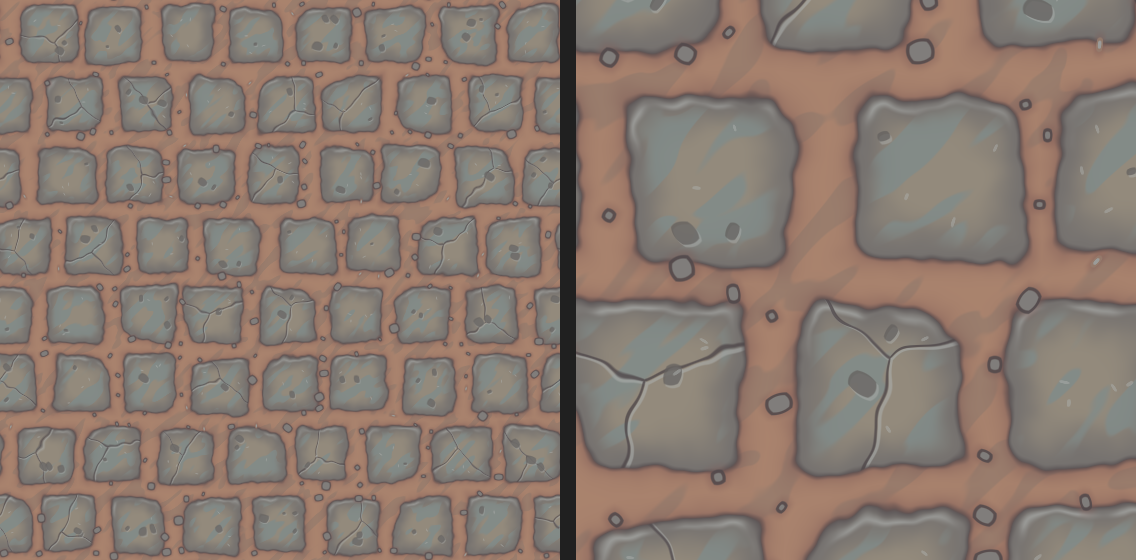
Left, the full canvas; right, a detail of the centre.
This texture is drawn by a Shadertoy shader. Its source:

```glsl
// Worn paving: eight by eight chipped stones set in clay, in unevenly shifted rows.
// Each stone is a tapered box with a cut corner; periodic gradient noise roughens
// edges and paints strokes, while hashes place cracks, pits and pebbles.
const float GRID = 8.0;
const float ROW_SHIFT[8] = float[8](0.52, 0.12, 0.62, 0.58, 0.85, 0.42, 0.55, 0.15);
const vec3 CLAY = vec3(0.665, 0.515, 0.43);
const vec3 DUST = vec3(0.585, 0.485, 0.425);
const vec3 RED_SHADE = vec3(0.50, 0.36, 0.34);
const vec3 OUTLINE = vec3(0.31, 0.28, 0.29);
const vec3 STONE_RIM = vec3(0.46, 0.445, 0.435);
const vec3 STONE_TAN = vec3(0.575, 0.54, 0.485);
const vec3 STONE_TEAL = vec3(0.50, 0.545, 0.54);
const vec3 GLINT = vec3(0.67, 0.68, 0.67);

struct Stone { float d; vec2 local; vec2 id; };

vec2 hash2(vec2 p) {
  vec3 a = fract(p.xyx * vec3(0.1031, 0.1030, 0.0973));
  a += dot(a, a.yzx + 33.33);
  return fract((a.xx + a.yz) * a.zy);
}
float slope(vec2 cell, vec2 f, vec2 o, vec2 period) {
  return dot(hash2(mod(cell + o, period) + 7.0) * 2.0 - 1.0, f - o);
}
// Gradient noise that wraps after "period" lattice cells
float noise(vec2 p, vec2 period) {
  vec2 c = floor(p), f = p - c, u = f * f * (3.0 - 2.0 * f);
  float low = mix(slope(c, f, vec2(0), period), slope(c, f, vec2(1, 0), period), u.x);
  float high = mix(slope(c, f, vec2(0, 1), period), slope(c, f, vec2(1), period), u.x);
  return mix(low, high, u.y);
}
float grainAt(vec2 p, float scale) { return noise(p * scale, vec2(GRID * scale)); }
// Diagonal brush marks
float strokes(vec2 p) {
  vec2 w = p + 0.3 * grainAt(p, 2.0);
  vec2 u = vec2(w.x - w.y, w.x + w.y) * vec2(4.0, 1.5);
  return noise(u, vec2(32, 12)) + 0.6 * noise(u * 2.0 + 5.0, vec2(64, 24));
}
float smoothMax(float a, float b, float k) {
  float h = max(k - abs(a - b), 0.0) / k;
  return max(a, b) + h * h * k * 0.25;
}
vec2 rotate(vec2 v, float a) {
  return vec2(cos(a) * v.x + sin(a) * v.y, cos(a) * v.y - sin(a) * v.x);
}
// Squarish oval of radius r
float blob(vec2 v, float r, float angle, float squash) {
  v = abs(rotate(v, angle)) * vec2(1.0, squash);
  return mix(length(v), max(v.x, v.y), 0.35) - r;
}
float fill(float d, float soft) { return 1.0 - smoothstep(-soft, soft, d); }

Stone stoneAt(vec2 p, vec2 cell) {
  vec2 id = mod(cell, GRID), side = hash2(id + 71.0), cut = hash2(id + 97.0);
  vec2 q = p - cell - 0.5 - vec2(ROW_SHIFT[int(id.y)], 0);
  q -= (hash2(id + 11.0) - 0.5) * vec2(0.11, 0.06);
  vec2 halfSize = vec2(0.355, 0.385) + hash2(id + 31.0) * vec2(0.065, 0.03);
  vec2 e = abs(q) - halfSize - (hash2(id + 53.0) - 0.5) * 0.15 * q.yx;
  vec2 dir = normalize(sign(side - vec2(0.5, 0.4)) * vec2(1.0, 0.6 + cut.x));
  float chip = dot(q, dir) - 0.42 - 0.12 * cut.y;
  return Stone(smoothMax(smoothMax(e.x, e.y, 0.12), chip, 0.18), q, id);
}
Stone nearestStone(vec2 p) {
  Stone best = Stone(9.0, vec2(0), vec2(0));
  for (int n = 0; n < 9; n++) {
    float row = floor(p.y) + float(n / 3 - 1);
    float col = floor(p.x - ROW_SHIFT[int(mod(row, GRID))]) + float(n % 3 - 1);
    Stone s = stoneAt(p, vec2(col, row));
    if (s.d < best.d) best = s;
  }
  return best;
}
// Distance to three cracks that leave one joint
float cracks(vec2 q, vec2 id) {
  vec2 r = hash2(id + 131.0);
  float d = 1.0;
  for (float k = 0.0; k < 3.0; k++) {
    vec2 v = rotate(q - (r - 0.5) * 0.3, r.x * 6.283 + 2.1 * k + hash2(id + k * 17.0).x);
    d = min(d, length(vec2(min(v.x, 0.0), v.y)));
  }
  return d;
}
vec3 paintStone(Stone s, vec2 p, float brush, float px) {
  float depth = -s.d, grain = grainAt(p, 5.0);
  vec3 col = mix(STONE_RIM, STONE_TAN, smoothstep(0.0, 0.24, depth + 0.05 * grain));
  col = mix(col, STONE_TEAL, 0.8 * smoothstep(0.03, 0.13, brush) * smoothstep(0.03, 0.15, depth));
  // Lit upper edge
  float top = smoothstep(0.12, 0.36, s.local.y - 0.15 * s.local.x) * smoothstep(-0.3, 0.2, grain);
  col = mix(col, GLINT, 0.65 * top * fill(abs(depth - 0.04) - 0.012, 0.01 + px));
  // Cracks with a pale lip
  if (hash2(s.id + 151.0).x < 0.38) {
    vec2 q = s.local + 0.07 * vec2(grain, grainAt(p, 7.0));
    col = mix(col, GLINT, 0.6 * fill(cracks(q + vec2(-0.012, 0.016), s.id) - 0.008, px));
    col = mix(col, OUTLINE, 0.8 * fill(cracks(q, s.id) - 0.006 - 0.012 * max(grain, 0.0), px));
  }
  // Pits and pale nicks
  for (float k = 0.0; k < 4.0; k++) {
    vec2 b = hash2(s.id + 211.0 + 9.0 * k);
    vec2 v = s.local - (hash2(s.id + 171.0 + 13.0 * k) - 0.5) * 0.55;
    float pit = step(b.x, 0.4), r = mix(0.02, 0.025 + 0.05 * b.y, pit), squash = mix(2.5, 1.3, pit);
    col = mix(col, GLINT, 0.5 * fill(blob(v + vec2(-0.01, 0.014), r, b.y * 3.0, squash), px));
    col = mix(col, STONE_RIM * 0.85, 0.75 * pit * fill(blob(v, r, b.y * 3.0, squash), px));
  }
  return col;
}
// Pebbles and pale chips scattered in the joints
vec3 addPebbles(vec3 col, vec2 p, float px) {
  for (int n = 0; n < 9; n++) {
    vec2 cell = floor(p * 4.0) + vec2(n % 3, n / 3) - 1.0;
    vec2 id = mod(cell, GRID * 4.0), a = hash2(id + 241.0), b = hash2(id + 307.0);
    vec2 centre = (cell + 0.2 + 0.6 * a) / 4.0, v = p - centre;
    if (b.x > 0.48 || nearestStone(centre).d < 0.005) continue;
    float chip = step(b.x, 0.08), r = mix(0.03 + 0.045 * b.y * b.y, 0.035, chip);
    float d = blob(v, r, a.x * 6.283, mix(1.0 + 0.5 * a.y, 2.2, chip));
    col = mix(col, RED_SHADE, 0.45 * fill(d - 0.015, 0.035));
    col = mix(col, mix(OUTLINE, DUST, chip), 0.85 * fill(d, px));
    col = mix(col, mix(STONE_RIM, GLINT, 0.2 + 0.5 * chip), fill(d + 0.016, px));
  }
  return col;
}
void mainImage(out vec4 fragColor, in vec2 fragCoord) {
  vec2 p = fragCoord / iResolution.y * GRID;
  float px = GRID / iResolution.y, brush = strokes(p);
  Stone s = nearestStone(p + 0.06 * vec2(grainAt(p, 4.0), grainAt(p + 3.3, 4.0)));
  s.d += 0.025 * grainAt(p, 11.0);
  // Clay bed, reddened beside the stones
  vec3 col = mix(CLAY, DUST, 0.75 * smoothstep(0.06, 0.16, brush));
  col = mix(col, RED_SHADE, 0.7 * exp(-max(s.d, 0.0) / 0.04));
  col = mix(col, paintStone(s, p, brush, px), fill(s.d, px));
  col = mix(col, OUTLINE, 0.75 * fill(abs(s.d) - 0.008, 0.014 + 0.5 * px));
  fragColor = vec4(addPebbles(col, p, px), 1.0);
}
```
